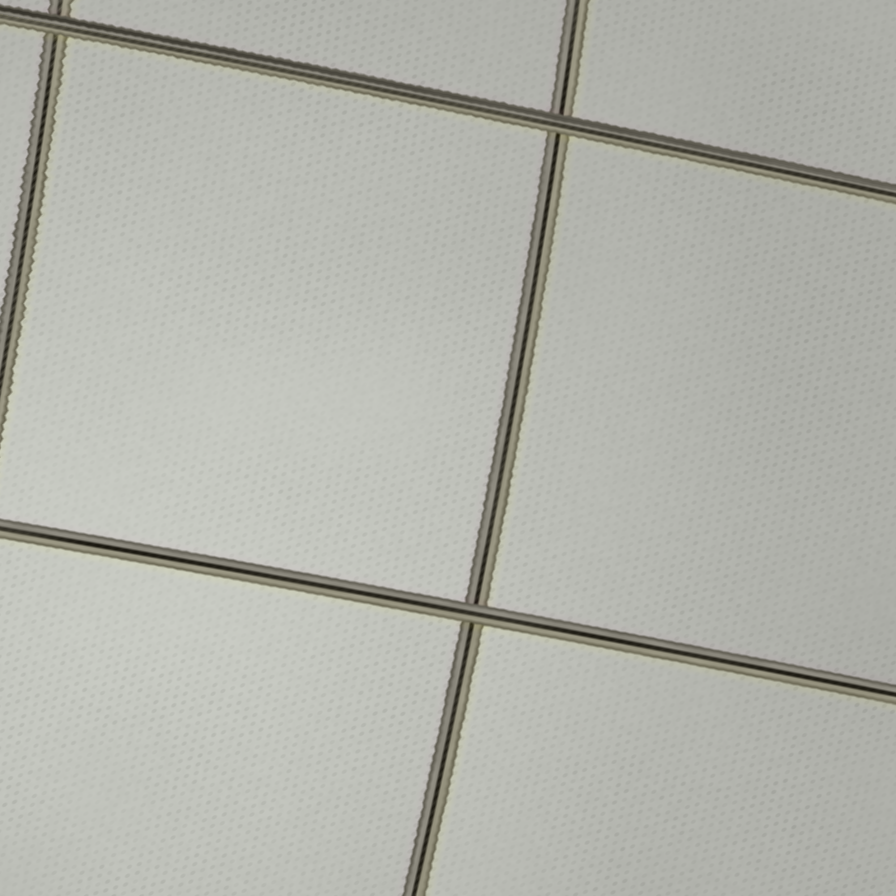
Give the GLSL for this pattern, as a Shadertoy shader.

```glsl
// Pale perforated ceiling panels hung in a slanted grid of grooved metal rails.
// Two gently bowed line families give panel coordinates; each rail is a shaded
// cross-section over its signed distance, with frayed edges and uneven grooves.

// Grid layout, in canvas units with y measured downward
const vec3  COLUMN_CURVE = vec3(0.0677, -0.138, -0.045); // offset, slope, bow
const vec3  ROW_CURVE    = vec3(0.0156, 0.1892, 0.012);
const float COLUMN_STEP  = 0.577;
const vec2  ROW_STEP     = vec2(0.5742, -0.0156);        // size, taper
const float SLANT        = 0.983;                        // cosine of the tilt

// Rails
const float COLUMN_HALF = 0.0125;
const float ROW_HALF    = 0.0108;
const float GROOVE_HALF = 0.0024;
const float FRAY        = 0.0016;
const float TEETH       = 96.0;
const vec3  RIDGE       = vec3(0.58, 0.57, 0.52);
const vec3  FLANK       = vec3(0.40, 0.39, 0.34);
const vec3  GROOVE      = vec3(0.08, 0.07, 0.04);

// Panels
const vec3  PANEL_LIT   = vec3(0.785, 0.795, 0.765);
const vec3  PANEL_SHADE = vec3(0.675, 0.68, 0.655);
const vec2  LIGHT_POS   = vec2(0.16, 0.36);
const float HOLES       = 56.0;  // perforations across a panel
const float HOLE_DEPTH  = 0.055;
const float GRAIN       = 0.016;

float hash(vec2 p) {
    vec3 q = fract(vec3(p.xyx) * 0.1031);
    q += dot(q, q.yzx + 33.33);
    return fract((q.x + q.y) * q.z);
}

float noise(vec2 p) {
    vec2 i = floor(p), f = fract(p);
    f = f * f * (3.0 - 2.0 * f);
    return mix(mix(hash(i), hash(i + vec2(1, 0)), f.x),
               mix(hash(i + vec2(0, 1)), hash(i + vec2(1, 1)), f.x), f.y);
}

float curve(vec3 c, float t) { return c.x + t * (c.y + t * c.z); }

float band(float d, float halfWidth, float soft) {
    return 1.0 - smoothstep(halfWidth - soft, halfWidth + soft, abs(d));
}

// Saw-like ripple left along the rails by the fine perforation
float ripple(float s) { return abs(fract(s * TEETH) * 2.0 - 1.0); }

// Faint, staggered oval holes that fade in and out in patches
float perforation(vec2 panel, vec2 p, float px) {
    vec2 g = panel * HOLES;
    g.y += 0.5 * mod(floor(g.x), 2.0);
    vec2 f = fract(g) - 0.5;
    float d = length(vec2(f.x + f.y, (f.y - f.x) * 0.65));
    float soft = max(0.14, px * HOLES);
    float patches = mix(0.25, 1.0, noise(p * 9.0)) * mix(0.5, 1.0, hash(floor(g)));
    return (1.0 - smoothstep(0.28 - soft, 0.28 + soft, d)) * patches;
}

vec3 panelColor(vec2 panel, vec2 p, float px) {
    float shade = smoothstep(0.0, 0.92, distance(p, LIGHT_POS));
    vec3 col = mix(PANEL_LIT, PANEL_SHADE, shade);
    col += 0.012 * (hash(floor(panel) + 7.0) - 0.5);
    col += GRAIN * (noise(p * 210.0) + noise(p * 7.0) - 1.0);
    return col - HOLE_DEPTH * perforation(panel, p, px);
}

// d: signed distance across, s: position along, twin: strength of a second groove
vec3 addRail(vec3 col, float d, float s, float halfWidth, float twin, float worn, float px) {
    float soft = max(px, 0.0018);
    float w = halfWidth + FRAY * worn * (ripple(s) + noise(vec2(s * 130.0, d * 60.0)) - 1.0);

    // Warm fringe on the positive side, rosy on the other
    float fringe = band(abs(d) - w, 0.006, 0.006);
    col += fringe * (d > 0.0 ? vec3(0.022, 0.020, -0.028) : vec3(0.008, -0.012, 0.002));

    float a = abs(d) / w;
    vec3 metal = mix(RIDGE, FLANK, smoothstep(0.5, 0.95, a));
    metal += d > 0.0 ? vec3(0.015, 0.012, -0.015) : vec3(-0.03, -0.032, -0.025);
    metal += 0.05 * (noise(vec2(s * 45.0, d * 300.0)) - 0.5);

    float depth = mix(0.75, 1.0, noise(vec2(s * 9.0, w))) - 0.2 * worn * ripple(s + d);
    float groove = band(d - 0.0025 * twin, GROOVE_HALF, soft) * depth * (1.0 - 0.3 * twin);
    float second = band(d + 0.55 * w, GROOVE_HALF, soft) * 0.7 * twin;
    metal = mix(metal, GROOVE, clamp(groove + second, 0.0, 1.0));
    return mix(col, metal, band(d, w, soft));
}

void mainImage(out vec4 fragColor, in vec2 fragCoord) {
    vec2 p = fragCoord / iResolution.xy;
    float px = 1.0 / min(iResolution.x, iResolution.y);
    float down = 1.0 - p.y;

    // Panel coordinates: rails lie on whole numbers
    float rowStep = ROW_STEP.x + ROW_STEP.y * p.x;
    vec2 panel = vec2((p.x - curve(COLUMN_CURVE, down)) / COLUMN_STEP,
                      (down - curve(ROW_CURVE, p.x)) / rowStep);
    vec2 line = floor(panel + 0.5);
    vec2 across = (panel - line) * vec2(COLUMN_STEP, rowStep) * SLANT;

    vec3 col = panelColor(panel, p, px);

    // Columns first, then the rows that run unbroken over them
    float columnWear = line.x < 0.5 ? 1.5 : 0.8;
    col = addRail(col, across.x, down, COLUMN_HALF, 0.0, columnWear, px);
    float twin = line.y < 0.5 ? 1.0 - 0.6 * p.x : 0.0;
    col = addRail(col, across.y, p.x, ROW_HALF, twin, 0.3 + 0.5 * twin, px);

    fragColor = vec4(clamp(col, 0.0, 1.0), 1.0);
}
```
